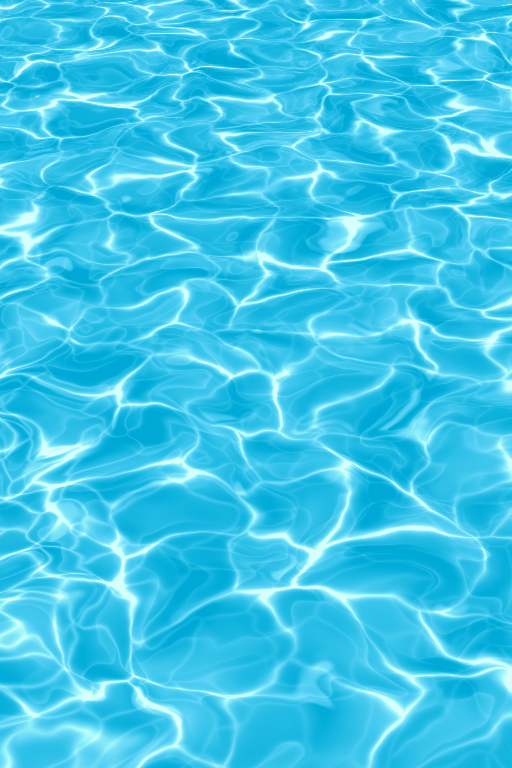
A Shadertoy shader for this texture:

```glsl
// Sunlit pool water seen at a slant: thin warped cell borders of caustic light,
// one-sided folds of gradient noise and a soft mottle add up to a single tone,
// which a cyan colour ramp turns into water. Perspective flattens the far end.

const float HORIZON = 2.65;      // height of the vanishing line, in canvas widths
const float FLATTEN = 1.32;      // vertical squeeze of the ripples
const float CELLS = 4.2;         // caustic cells across the near edge
const float HALO_FOCUS = 8.0;    // sharpness of the glow around the lines
const float THIN_LINE = 0.027;   // line widths, in cells
const float WIDE_LINE = 0.064;
const float BASE_TONE = 0.01;
const float MOTTLE = 0.48;
const float VEIL = 0.27;
const float HALO = 0.19;
const float CORE = 0.78;
const vec2 CHURN_CENTRE = vec2(0.0, 0.38);  // busy patch of small ripples

const vec3 WATER[6] = vec3[6](
    vec3(0.07, 0.705, 0.87), vec3(0.22, 0.77, 0.92), vec3(0.35, 0.82, 0.96),
    vec3(0.47, 0.88, 0.97), vec3(0.60, 0.96, 0.98), vec3(0.84, 1.00, 0.99));

vec2 hash2(vec2 p) {
    vec3 q = fract(p.xyx * vec3(0.1031, 0.1030, 0.0973));
    q += dot(q, q.yzx + 33.33);
    return fract((q.xx + q.yz) * q.zy);
}

float cornerSlope(vec2 cell, vec2 offset) {
    float angle = 6.2832 * hash2(cell + 71.0).x;
    return dot(vec2(cos(angle), sin(angle)), offset);
}

float gradientNoise(vec2 p) {
    vec2 i = floor(p), f = p - i;
    vec2 u = f * f * f * (f * (f * 6.0 - 15.0) + 10.0);
    vec2 e = vec2(1.0, 0.0);
    return mix(mix(cornerSlope(i, f), cornerSlope(i + e, f - e), u.x),
               mix(cornerSlope(i + e.yx, f - e.yx), cornerSlope(i + e.xx, f - e.xx), u.x), u.y);
}

vec2 noise2(vec2 p) {
    return vec2(gradientNoise(p), gradientNoise(p + vec2(37.2, 17.8)));
}

vec2 seedOffset(vec2 id, vec2 p) {
    return id + 0.08 + 0.84 * hash2(id) - p;
}

// Cellular net: x = distance to the closest border, y = soft glow around borders.
vec2 causticNet(vec2 p) {
    vec2 cell = floor(p), home = vec2(9.0);
    float sum = 0.0;
    for (int y = -2; y <= 2; y++)
    for (int x = -2; x <= 2; x++) {
        vec2 r = seedOffset(cell + vec2(x, y), p);
        if (dot(r, r) < dot(home, home)) home = r;
        sum += exp(-HALO_FOCUS * length(r));
    }
    float border = 9.0;
    for (int y = -2; y <= 2; y++)
    for (int x = -2; x <= 2; x++) {
        vec2 r = seedOffset(cell + vec2(x, y), p), gap = r - home;
        if (dot(gap, gap) > 0.0001) border = min(border, dot(0.5 * (r + home), normalize(gap)));
    }
    return vec2(max(border, 0.0), sum * exp(HALO_FOCUS * length(home)) - 1.0);
}

// Bright line with a rounded crest.
float crest(float d, float width) {
    return exp(-pow(d / width, 1.4));
}

// A crease of light: sharp on one side, fading slowly on the other.
float fold(float n) {
    return exp(n > 0.0 ? -9.0 * n : 45.0 * n);
}

vec3 waterColour(float tone) {
    float t = clamp(tone, -0.14, 1.0) * 5.0;
    int i = int(clamp(floor(t), 0.0, 4.0));
    return mix(WATER[i], WATER[i + 1], t - float(i));
}

void mainImage(out vec4 fragColor, in vec2 fragCoord) {
    vec2 uv = fragCoord / iResolution.x;
    float far = smoothstep(0.1, 1.0, fragCoord.y / iResolution.y);

    // Perspective onto the water plane
    float depth = HORIZON / max(HORIZON - uv.y, 0.3);
    vec2 p = CELLS * vec2((uv.x - 0.5) * depth, HORIZON * (depth - 1.0) * FLATTEN);

    // Ripples bend the net
    vec2 sway = noise2(p * 0.75 + 5.0);
    vec2 ripple = noise2(p * 1.9 + sway);
    vec2 q = p + 0.75 * sway + 0.26 * ripple + 0.05 * noise2(p * 4.3 + 41.0);

    // Main net, swelling and fading along its lines
    float strength = smoothstep(-0.38, 0.36, gradientNoise(p * 1.1 + 51.0));
    float width = mix(THIN_LINE, WIDE_LINE, strength * strength) * (1.0 + 0.2 * far);
    vec2 net = causticNet(q + 20.0);
    float core = crest(net.x, width) * mix(0.32, 1.0, strength);
    float halo = min(net.y, 1.2) * mix(0.5, 1.2, strength);

    // Fine net, strongest in the churned patch
    float churn = exp(-8.0 * dot(uv - CHURN_CENTRE, (uv - CHURN_CENTRE) * vec2(1.8, 1.0)));
    vec2 fineNet = causticNet(q * 1.8 + 0.7 * ripple.yx + 60.0);
    float fine = crest(fineNet.x, 0.06) * (0.12 + 0.50 * churn);

    // Folded veils and broad mottle
    float veilMask = smoothstep(-0.20, 0.30, gradientNoise(p * 0.7 + 83.0));
    float veil = fold(gradientNoise(q * 1.1 + 0.5 * ripple + 9.0)) * veilMask;
    veil += 0.8 * fold(gradientNoise(q * vec2(1.4, 1.9) + 0.4 * sway + 33.0)) * (1.0 - veilMask);
    float mottle = 0.7 * gradientNoise(q * 0.9 + 13.0) + 0.6 * gradientNoise(q * 2.0 + 27.0);

    // Small flat glints
    float glint = smoothstep(0.36, 0.50, gradientNoise(q * vec2(1.4, 1.8) + 0.5 * ripple + 94.0));

    float tone = BASE_TONE + MOTTLE * mottle + VEIL * veil + HALO * halo
               + CORE * core + fine + 0.36 * glint;
    fragColor = vec4(waterColour(tone), 1.0);
}
```
